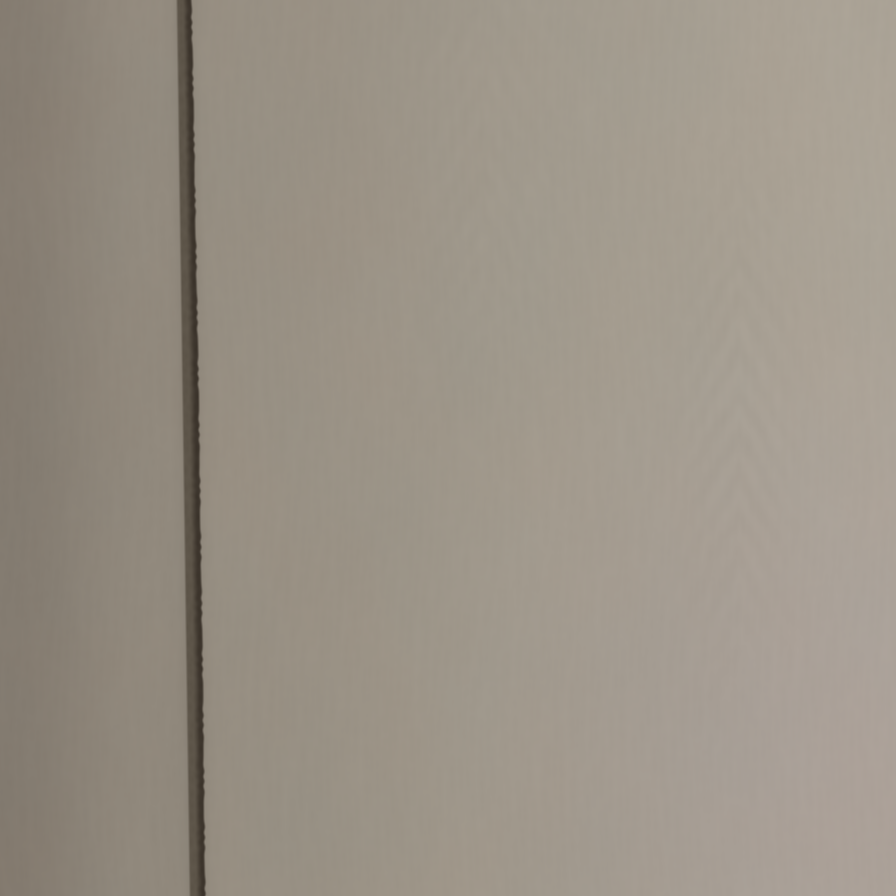
Write a Shadertoy shader that draws this texture.

```glsl
// Two pale painted wood panels parted by a dark, slightly slanted groove.

vec2 hash2(vec2 p) {
    vec3 q = fract(vec3(p.xyx) * vec3(0.1031, 0.1030, 0.0973));
    q += dot(q, q.yzx + 33.33);
    return fract((q.xx + q.yz) * q.zy);
}

// Distance to the nearest scattered cell point
float cellular(vec2 p) {
    vec2 cell = floor(p), f = fract(p);
    float nearest = 2.0;
    for (int j = -1; j <= 1; j++)
        for (int i = -1; i <= 1; i++) {
            vec2 o = vec2(i, j);
            nearest = min(nearest, length(o + hash2(cell + o) - f));
        }
    return nearest;
}

// Soft, cloudy variation from warped sines
float mottling(vec2 p) {
    float sum = 0.0, amp = 0.5;
    for (int i = 0; i < 5; i++) {
        sum += amp * sin(p.x + 1.7 * sin(p.y * 0.8)) * sin(p.y + 1.3 * sin(p.x * 0.7));
        p = mat2(1.5, 1.1, -1.1, 1.5) * p + 2.3;
        amp *= 0.62;
    }
    return sum;
}

// Faint nested arches, fading away from their axis
float archedGrain(vec2 uv, float axis, float height, float width) {
    vec2 d = vec2((uv.x - axis) / width, (uv.y - height) / 0.25);
    float rings = sin(26.0 * (uv.y + 1.8 * abs(uv.x - axis)) * 5.0 + 2.0 * mottling(uv * 12.0));
    return rings * exp(-dot(d, d));
}

void mainImage(out vec4 fragColor, in vec2 fragCoord) {
    vec2 uv = fragCoord / iResolution.xy;
    float down = 1.0 - uv.y;
    float px = 1.0 / iResolution.x;

    // Groove edges, a little rough on the shadowed side
    float rough = 0.0005 * sin(uv.y * 310.0 + 3.0 * sin(uv.y * 97.0));
    float grooveLeft = 0.1975 + 0.0145 * down;
    float grooveRight = 0.2135 + 0.0205 * down - 0.005 * down * down + rough;

    // Light grows towards the right
    vec3 leftPanel = mix(vec3(0.515, 0.482, 0.439), vec3(0.568, 0.537, 0.490),
                         smoothstep(0.0, 0.17, uv.x));
    leftPanel += 0.012 * (uv.y - 0.4);
    vec3 rightPanel = mix(vec3(0.590, 0.558, 0.509), vec3(0.637, 0.608, 0.558),
                          smoothstep(0.2, 0.72, uv.x));
    rightPanel = mix(rightPanel, vec3(0.670, 0.638, 0.588), smoothstep(0.6, 1.0, uv.x));
    float pinkCorner = smoothstep(0.65, 0.0, length((uv - vec2(0.95, 0.15)) * vec2(1.2, 1.0)));
    rightPanel += vec3(0.003, -0.004, 0.014) * pinkCorner;
    float onRight = smoothstep(grooveLeft, grooveRight, uv.x);
    vec3 color = mix(leftPanel, rightPanel, onRight);

    // Blotches, vertical fibres and arched figure in the wood
    color += 0.005 * mottling(uv * vec2(11.0, 7.0));
    color += vec3(0.004, -0.001, -0.003) * mottling(uv * vec2(15.0, 9.0) + 4.0);
    vec2 fibre = vec2(uv.x + 0.006 * sin(uv.y * 9.0), uv.y);
    color += 0.008 * (cellular(fibre * vec2(130.0, 14.0)) - 0.45);
    color += 0.005 * (cellular(uv * 75.0) - 0.45);
    color += 0.006 * archedGrain(uv, 0.825, 0.53, 0.055);
    color += 0.003 * archedGrain(uv, 0.54, 0.82, 0.07);

    // Soft shading beside the groove
    color *= 1.0 - 0.05 * exp(-max(grooveLeft - uv.x, 0.0) / 0.005) * (1.0 - onRight);
    color *= 1.0 - 0.05 * exp(-max(uv.x - grooveRight, 0.0) / 0.007) * onRight;

    // Groove: lit wall at left, deep shadow at right
    float across = (uv.x - grooveLeft) / (grooveRight - grooveLeft);
    vec3 grooveColor = mix(vec3(0.365, 0.333, 0.287), vec3(0.235, 0.205, 0.172),
                           smoothstep(0.35, 0.85, across));
    grooveColor += 0.02 * (cellular(uv * vec2(160.0, 90.0)) - 0.45);
    float soft = max(px, 0.0017);
    float groove = smoothstep(grooveLeft - soft, grooveLeft + soft, uv.x)
                 * (1.0 - smoothstep(grooveRight - soft, grooveRight + soft, uv.x));
    color = mix(color, grooveColor, groove);

    fragColor = vec4(color, 1.0);
}
```
